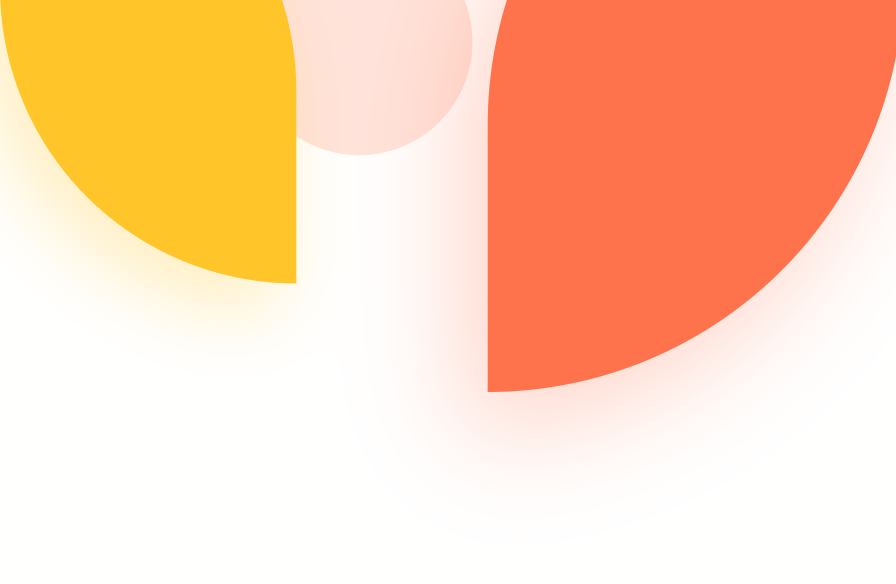
A WebGL 1 fragment shader for this background:

```glsl
precision highp float;

uniform vec2 u_resolution;

#define PAPER vec3(1.0, 1.0, 0.998)
#define ORANGE vec3(1.0, 0.451, 0.298)
#define YELLOW vec3(1.0, 0.773, 0.161)
#define DISC_ALPHA 0.2
#define SHADOW_ALPHA 0.3
#define SHADOW_OFFSET vec2(-0.063, 0.09)
#define SHADOW_BLUR 0.13

// Signed distances to the two sides that meet at a leaf's sharp corner.
// q runs inward and upward from that corner; each side bends into an arc.
vec2 leafSides(vec2 q, float radius, float straight) {
  float upright = length(vec2(min(q.x - radius, 0.0), max(q.y - straight, 0.0)));
  float base = length(vec2(max(q.x, 0.0), min(q.y - radius, 0.0)));
  return vec2(upright, base) - radius;
}

// Antialiased fill of a signed distance
float fill(float d) {
  return clamp(0.5 - d * u_resolution.x, 0.0, 1.0);
}

// Gaussian-blurred edge, close to the normal distribution curve
float blurredEdge(float d, float sigma) {
  float z = clamp(d / sigma, -4.0, 4.0);
  return 1.0 / (1.0 + exp(z * (1.5976 + 0.07056 * z * z)));
}

// Leaf with its soft shadow; facing is 1 to open right, -1 to open left
vec3 paintLeaf(vec3 color, vec2 p, vec2 corner, float facing,
               float radius, float straight, vec3 ink) {
  vec2 flip = vec2(facing, -1.0);
  vec2 q = (p - corner) * flip;
  vec2 shadowQ = q - SHADOW_OFFSET * radius * flip;

  vec2 soft = leafSides(shadowQ, radius, straight);
  float sigma = SHADOW_BLUR * radius;
  float shadow = blurredEdge(soft.x, sigma) * blurredEdge(soft.y, sigma);
  color = mix(color, ink, SHADOW_ALPHA * shadow);

  vec2 sides = leafSides(q, radius, straight);
  return mix(color, ink, fill(max(sides.x, sides.y)));
}

void main() {
  // Canvas widths, measured from the top left
  vec2 p = vec2(gl_FragCoord.x, u_resolution.y - gl_FragCoord.y) / u_resolution.x;

  // Translucent disc behind the leaves
  float disc = length(p - vec2(0.401, 0.0469)) - 0.1263;
  vec3 color = mix(PAPER, ORANGE, DISC_ALPHA * fill(disc));

  // Leaves
  color = paintLeaf(color, p, vec2(0.3307, 0.3164), -1.0, 0.3307, 0.2148, YELLOW);
  color = paintLeaf(color, p, vec2(0.5443, 0.4375), 1.0, 0.4645, 0.298, ORANGE);

  gl_FragColor = vec4(color, 1.0);
}
```
